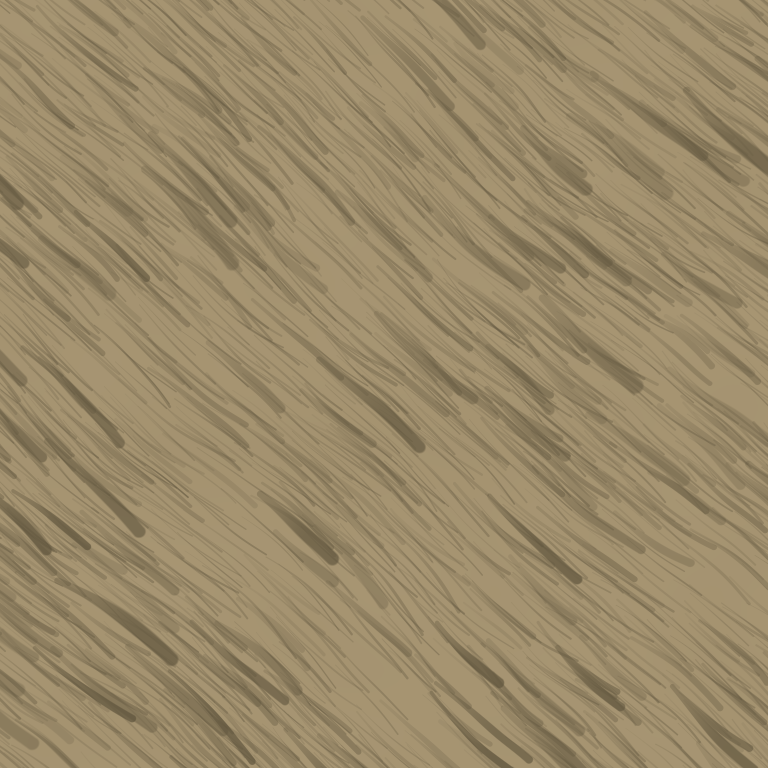
This texture is drawn by a WebGL 2 fragment shader. Its source:

```glsl
#version 300 es
precision highp float;
// Slanted, tapering brush strokes and fine hairlines layered over a tan ground.

uniform vec2 u_resolution;
out vec4 fragColor;

const vec3 GROUND = vec3(0.650, 0.580, 0.444);
const vec3 INK = vec3(0.375, 0.333, 0.240);
const float SLANT = -0.73;

vec4 hash4(vec3 key) {
    vec4 h = fract(key.xyzx * vec4(0.1031, 0.1030, 0.0973, 0.1099));
    h += dot(h, h.wzxy + 33.33);
    return fract((h.xxyz + h.yzzw) * h.zywx);
}

vec2 gradient(vec2 corner) {
    float angle = 6.2832 * hash4(vec3(corner, 7.0)).x;
    return vec2(cos(angle), sin(angle));
}

float gradientNoise(vec2 p) {
    vec2 i = floor(p), f = fract(p);
    vec2 u = f * f * f * (f * (f * 6.0 - 15.0) + 10.0);
    vec2 e = vec2(1.0, 0.0);
    float low = mix(dot(gradient(i), f),
                    dot(gradient(i + e.xy), f - e.xy), u.x);
    float high = mix(dot(gradient(i + e.yx), f - e.yx),
                     dot(gradient(i + e.xx), f - e.xx), u.x);
    return mix(low, high, u.y);
}

vec2 rotate(vec2 p, float angle) {
    float c = cos(angle), s = sin(angle);
    return vec2(c * p.x + s * p.y, c * p.y - s * p.x);
}

// Bowed stroke along +x: starts thin and faint, ends broad and round
float stroke(vec2 p, float len, float bend, float radius, float pixel) {
    float t = clamp(p.x / len, 0.0, 1.0);
    float bow = 4.0 * bend * len * t * (1.0 - t);
    float d = length(vec2(p.x - t * len, p.y - bow));
    float r = radius * mix(0.5, 1.0, smoothstep(0.0, 0.7, t));
    float soft = max(0.65 * pixel, 0.2 * r);
    float cover = 1.0 - smoothstep(r - soft, r + soft, d);
    return cover * mix(0.5, 1.0, smoothstep(0.0, 0.7, t));
}

// Bare fraction left by one stroke per cell, in rows with staggered columns
float strokeLayer(vec2 p, vec2 cell, float radius, float opacity,
                  float chance, float hairpin, float seed, float pixel) {
    float bare = 1.0;
    float baseRow = floor(p.y / cell.y);
    for (int j = -3; j <= 3; j++) {
        float row = baseRow + float(j);
        float stagger = hash4(vec3(row, 3.0, seed)).x;
        float baseColumn = floor(p.x / cell.x + stagger);
        for (int i = -1; i <= 0; i++) {
            float column = baseColumn + float(i);
            vec4 place = hash4(vec3(column, row, seed));
            vec4 shape = hash4(vec3(column, row, seed + 19.0));
            vec2 start = vec2(column - stagger + 0.1 + 0.8 * place.x,
                              row + place.y) * cell;
            float clump = 1.1 * gradientNoise(start * 5.0 + 0.1 * seed);
            if (place.z > chance + clump) continue;

            vec2 q = rotate(p - start, 0.18 * (place.w - 0.5));
            float len = cell.x * mix(0.55, 0.95, shape.x);
            float bend = 0.09 * (shape.y - 0.5);
            float r = radius * mix(0.6, 1.2, shape.z * shape.z);
            float mark = stroke(q, len, bend, r, pixel);

            // Some strokes turn back on themselves
            if (fract(shape.w * 7.0) < hairpin) {
                vec2 leg = rotate(q, 0.11);
                mark = max(mark, 0.8 * stroke(leg, len * 0.85, bend, r * 0.75, pixel));
            }
            bare *= 1.0 - opacity * mix(0.4, 1.0, shape.w) * mark;
        }
    }
    return bare;
}

void main() {
    vec2 uv = gl_FragCoord.xy / u_resolution.y;
    float pixel = 1.0 / u_resolution.y;

    // Stroke frame, gently warped so the direction drifts
    vec2 p = rotate(uv, SLANT) + vec2(4.0, 4.0);
    p.y += 0.035 * gradientNoise(uv * 2.2 + 5.0);
    p.y += 0.004 * gradientNoise(uv * 11.0);

    // Hairlines, then middling strokes, then bold strokes
    float bare = strokeLayer(p, vec2(0.16, 0.0085), 0.0014, 0.40, 0.90, 0.0, 1.0, pixel);
    bare *= strokeLayer(p, vec2(0.20, 0.0100), 0.0018, 0.38, 0.85, 0.0, 2.0, pixel);
    bare *= strokeLayer(p, vec2(0.16, 0.0170), 0.0036, 0.38, 0.70, 0.15, 3.0, pixel);
    bare *= strokeLayer(p, vec2(0.18, 0.0280), 0.0060, 0.44, 0.50, 0.18, 4.0, pixel);
    bare *= strokeLayer(p, vec2(0.19, 0.0480), 0.0080, 0.74, 0.42, 0.18, 5.0, pixel);

    // Faint smudges in the ground
    float smudge = 0.012 * gradientNoise(uv * 6.0);
    fragColor = vec4(mix(INK, GROUND + smudge, bare), 1.0);
}
```
